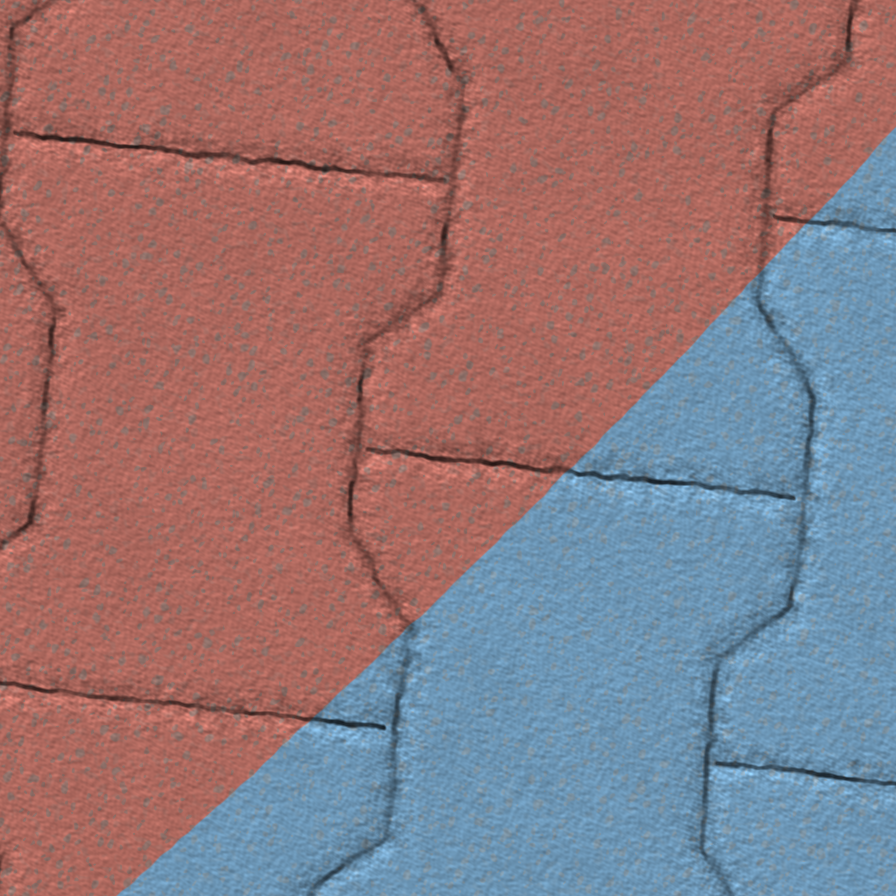
Give the GLSL for this texture, as a three.js fragment shader.

```glsl
// Draws interlocking paving stones painted red and blue along a diagonal border.
varying vec2 vUv;

vec2 hash2(vec2 p) {
  vec3 q = fract(p.xyx * vec3(0.1031, 0.1030, 0.0973));
  q += dot(q, q.yzx + 33.33);
  return fract((q.xx + q.yz) * q.zy);
}

float corner(vec2 cell, vec2 offset, vec2 f) {
  return dot(hash2(cell + offset) * 2.0 - 1.0, f - offset);
}

float gradientNoise(vec2 p) {
  p += 100.0;
  vec2 i = floor(p), f = fract(p);
  vec2 u = f * f * f * (f * (f * 6.0 - 15.0) + 10.0);
  return mix(mix(corner(i, vec2(0, 0), f), corner(i, vec2(1, 0), f), u.x),
             mix(corner(i, vec2(0, 1), f), corner(i, vec2(1, 1), f), u.x), u.y);
}

// Keeps the shortest vector from a segment to the point.
void nearest(inout vec2 best, vec2 p, vec2 a, vec2 b) {
  vec2 ab = b - a;
  vec2 d = p - a - ab * clamp(dot(p - a, ab) / dot(ab, ab), 0.0, 1.0);
  if (dot(d, d) < dot(best, best)) best = d;
}

// Finds the closest zigzag side joint and straight cross joint of the lattice.
void findJoints(vec2 p, out vec2 side, out vec2 cross) {
  side = vec2(9.0);
  cross = vec2(9.0);
  for (int i = -1; i <= 1; i++) {
    for (int j = -1; j <= 1; j++) {
      vec2 q = p - vec2(0.491, 0.674) - float(i) * vec2(0.455, 0.258) - float(j) * vec2(0.062, 0.61);
      vec2 shoulder = vec2(-0.083, -0.056), waist = vec2(-0.1, -0.268), knee = vec2(-0.036, -0.376);
      nearest(side, q, vec2(0.0), shoulder);
      nearest(side, q, shoulder, waist);
      nearest(side, q, waist, knee);
      nearest(side, q, knee, vec2(-0.062, -0.61));
      nearest(cross, q, vec2(-0.082, -0.175), vec2(0.395, -0.228));
    }
  }
}

// Bevel light: the side of a groove that faces the upper left is brighter.
float bevel(vec2 d, float width) {
  float r = length(d) / width;
  return dot(d / width, vec2(0.5, -0.85)) * exp(-r * r);
}

// Sparse stone chips of varied size, with outlines bent by the offset.
float chips(vec2 p, float scale, float share) {
  vec2 cell = floor(p * scale), f = fract(p * scale);
  vec2 d = f - 0.3 - 0.4 * hash2(cell + scale);
  float radius = 0.13 + 0.17 * hash2(cell + 71.0).x;
  return step(hash2(cell + 37.0).y, share) * (1.0 - smoothstep(radius * 0.6, radius * 1.3, length(d * vec2(1.0, 0.8))));
}

float grain(vec2 p) {
  p = mat2(0.85, 0.5, -0.5, 0.85) * p;
  return gradientNoise(p * vec2(90.0, 145.0)) + 0.7 * gradientNoise(p * vec2(190.0, 260.0));
}

void main() {
  vec2 p = vUv;
  float broad = gradientNoise(p * 5.0);
  float patches = gradientNoise(p * 17.0 + 8.0);
  float rough = gradientNoise(p * 55.0);
  float crumble = gradientNoise(p * 120.0 + 3.0);

  // Paint border, gently bowed and a little ragged
  float x = p.x - 0.13;
  float border = p.y - 0.878 * x - 0.125 * x * x + 0.004 * patches + 0.003 * rough;
  float red = smoothstep(-0.002, 0.002, border);
  vec3 color = mix(vec3(0.42, 0.585, 0.71), vec3(0.68, 0.407, 0.366), red);

  // Worn paint and exposed stone chips
  color *= 1.0 + 0.04 * broad + 0.04 * patches;
  vec2 tilted = mat2(0.9, 0.43, -0.43, 0.9) * p + 0.006 * vec2(rough, crumble);
  float specks = max(chips(tilted + 0.7, 64.0, 0.33), 0.85 * chips(tilted + 0.37, 108.0, 0.27));
  float wear = smoothstep(0.05, 0.4, gradientNoise(tilted * vec2(90.0, 125.0) + 5.0));
  color = mix(color, mix(vec3(0.52, 0.57, 0.60), vec3(0.48, 0.45, 0.43), red), max(0.65 * specks, 0.22 * wear));

  // Embossed grain
  float relief = grain(p) - grain(p + vec2(-0.0018, 0.0028));
  color *= 1.0 + 0.19 * relief + 0.06 * rough;

  // Joints with chipped edges
  vec2 side, cross;
  vec2 wobble = vec2(patches, gradientNoise(p * 19.0 + 31.0)) * 0.007 + rough * 0.004 + crumble * 0.0012;
  findJoints(p + wobble, side, cross);
  float sideDist = length(side), crossDist = length(cross);
  float edgeZone = exp(-pow(min(sideDist, crossDist) / 0.024, 2.0));
  color *= 1.0 + 0.2 * bevel(side, 0.018) + 0.28 * bevel(cross, 0.015);
  color *= 1.0 + edgeZone * (0.24 * rough + 0.18 * crumble + 0.16 * relief);
  color *= 1.0 - 0.17 * exp(-pow(sideDist / 0.009, 2.0));

  // Dark cracks: uneven along the zigzag, firmer along the cross joints
  float breaks = patches + 0.5 * rough + 0.3 * crumble;
  float sideCrack = 0.16 + 0.46 * smoothstep(-0.05, 0.35, breaks) * mix(0.7, 1.0, red);
  float crossCrack = clamp(0.58 + 0.55 * breaks, 0.2, 0.8);
  color *= 1.0 - sideCrack * (1.0 - smoothstep(0.0005, 0.0052, sideDist));
  color *= 1.0 - crossCrack * (1.0 - smoothstep(0.0008, 0.0046, crossDist));

  gl_FragColor = vec4(clamp(color, 0.0, 1.0), 1.0);
}
```
